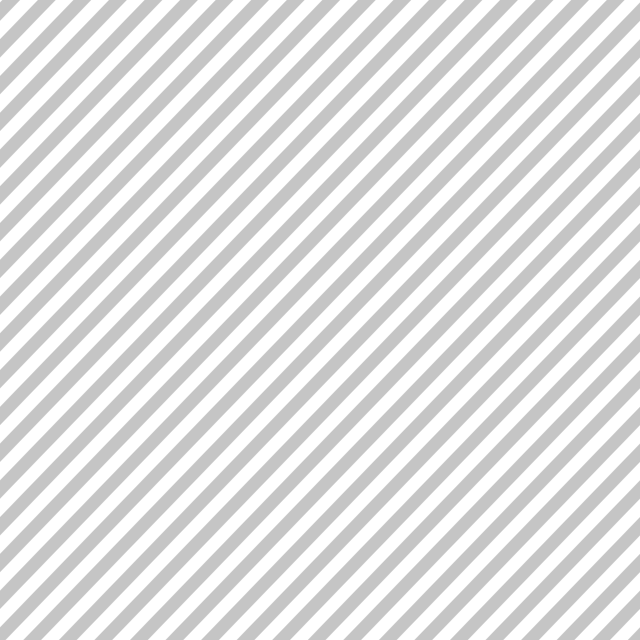
Give the GLSL for this pattern, as a three.js fragment shader.

```glsl
// Even diagonal stripes of light grey on white, rising to the right.
varying vec2 vUv;

const vec2 REPEATS = vec2(18.0, 17.41);  // stripes across and down the canvas
const float STRIPE_CENTER = 0.316;       // position within one repeat
const float STRIPE_WIDTH = 0.5;          // share of one repeat
const vec3 WHITE = vec3(1.0);
const vec3 GREY = vec3(0.773);

// Coverage of a repeating band, centred on whole values of the phase.
float stripe(float phase, float width, float softness) {
  float fromCenter = abs(fract(phase + 0.5) - 0.5);
  float edge = fromCenter - 0.5 * width;
  return 1.0 - smoothstep(-0.5 * softness, 0.5 * softness, edge);
}

void main() {
  // The phase grows rightward and downward, measured from the top left.
  float phase = dot(vec2(vUv.x, 1.0 - vUv.y), REPEATS) - STRIPE_CENTER;
  float coverage = stripe(phase, STRIPE_WIDTH, fwidth(phase));
  gl_FragColor = vec4(mix(WHITE, GREY, coverage), 1.0);
}
```
